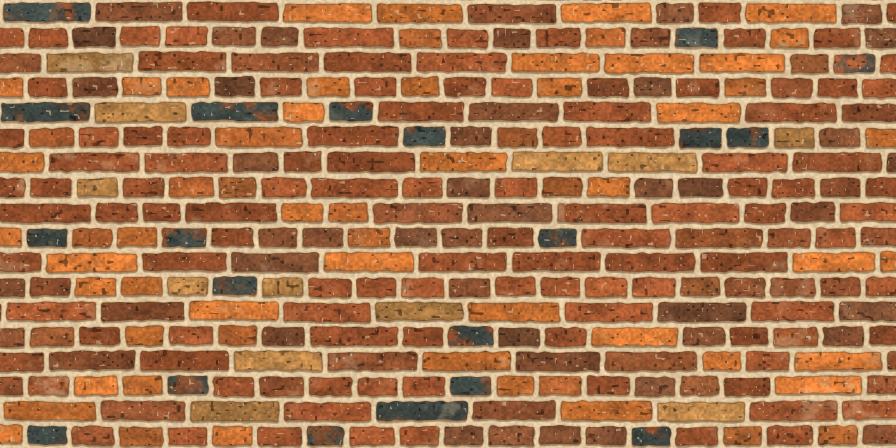
Write a WebGL 1 fragment shader that draws this texture.

```glsl
precision highp float;

uniform vec2 u_resolution;

#define ROWS 18.0
#define STRETCHER 0.2073
#define JOINT 0.0125
#define CORNER 0.006
#define JITTER 0.06
#define ODD_BRICKS 0.09
#define WEAR 1.0

const vec3 RED = vec3(0.60, 0.32, 0.18);
const vec3 BROWN = vec3(0.46, 0.29, 0.19);
const vec3 ORANGE = vec3(0.78, 0.44, 0.20);
const vec3 TAN = vec3(0.69, 0.49, 0.27);
const vec3 SLATE = vec3(0.25, 0.28, 0.26);
const vec3 MORTAR = vec3(0.89, 0.80, 0.65);
const vec3 MORTAR_SHADE = vec3(0.70, 0.58, 0.43);
const vec3 RIM = vec3(0.36, 0.25, 0.16);

float hash(vec2 p) {
  vec3 q = fract(vec3(p.xyx) * 0.1031);
  q += dot(q, q.yzx + 33.33);
  return fract((q.x + q.y) * q.z);
}

float noise(vec2 p) {
  vec2 i = floor(p), f = fract(p);
  f = f * f * (3.0 - 2.0 * f);
  return mix(mix(hash(i), hash(i + vec2(1.0, 0.0)), f.x),
             mix(hash(i + vec2(0.0, 1.0)), hash(i + 1.0), f.x), f.y);
}

float fbm(vec2 p) {
  float sum = 0.0, amp = 0.5;
  for (int i = 0; i < 4; i++) {
    sum += amp * noise(p);
    p = p * 2.03 + 17.0;
    amp *= 0.5;
  }
  return sum / 0.9375;
}

float roundBox(vec2 p, vec2 halfSize) {
  vec2 d = abs(p) - halfSize + CORNER;
  return length(max(d, 0.0)) + min(max(d.x, d.y), 0.0) - CORNER;
}

// Position of an upright joint, in stretcher lengths
float jointAt(float k, float row) {
  return k + JITTER * (hash(vec2(k * 2.0 + 50.0, row + 7.0)) - 0.5);
}

vec3 brickTint(vec2 id, vec2 p, float isHeader) {
  float pick = hash(id + 31.0);
  vec3 tint = mix(RED, BROWN, smoothstep(0.35, 1.0, hash(id + 83.0)));
  tint = mix(tint, ORANGE, smoothstep(0.66, 0.84, pick - 0.06 * isHeader));
  if (pick < 0.04) tint = TAN;
  else if (pick < 0.11) tint = mix(tint, SLATE, smoothstep(0.25, 0.5, fbm(p * 22.0)));
  return tint * (0.9 + 0.22 * hash(id + 57.0));
}

void main() {
  vec2 p = gl_FragCoord.xy / u_resolution.y;
  float px = 1.0 / u_resolution.y;

  // Sagging courses and ragged edges
  vec2 w = p;
  w.y += 0.006 * (noise(vec2(p.x * 2.5, p.y * 4.0)) - 0.5);
  w += 0.0045 * WEAR * (vec2(noise(p * 60.0), noise(p * 60.0 + 90.0)) - 0.5);

  // Courses alternate between stretchers and headers, counted from the top
  float y = (1.0 - w.y) * ROWS;
  float row = floor(y);
  float headerRow = mod(row, 2.0);
  float x = w.x / STRETCHER - mix(0.25 * mod(row, 4.0), 0.28, headerRow);
  x -= 0.08 * (hash(vec2(row, 3.0)) - 0.5);

  // Find the brick between two uneven joints
  float k = floor(x);
  k += step(jointAt(k + 1.0, row), x) - step(x, jointAt(k, row));
  float left = jointAt(k, row), right = jointAt(k + 1.0, row);
  float splitChance = mix(ODD_BRICKS, 1.0 - ODD_BRICKS, headerRow);
  float isHeader = step(hash(vec2(k + 20.0, row + 40.0)), splitChance);
  float middle = jointAt(k + 0.5, row);
  float side = isHeader * step(middle, x);
  if (isHeader > 0.5) {
    if (side > 0.5) left = middle;
    else right = middle;
  }
  vec2 id = vec2(2.0 * k + side + 40.0, row);

  // Distance to the brick, with a little variation in height
  vec2 q = vec2((x - 0.5 * (left + right)) * STRETCHER, (row + 0.5 - y) / ROWS);
  q.y += 0.003 * (hash(id + 11.0) - 0.5);
  vec2 halfSize = 0.5 * (vec2((right - left) * STRETCHER, 1.0 / ROWS) - JOINT);
  halfSize.y -= 0.0015 * hash(id + 5.0);
  float d = roundBox(q, halfSize);
  float brick = 1.0 - smoothstep(-0.7 * px, 0.7 * px, d);

  // Brick face: mottling, grain, pits and mortar flecks
  float grain = noise(p * 190.0);
  float mottle = fbm(p * vec2(28.0, 45.0) + id * 3.7);
  vec3 face = brickTint(id, p, isHeader);
  face *= 1.0 + WEAR * (0.45 * (mottle - 0.5) + 0.26 * (grain - 0.5));
  face *= 1.0 - 0.4 * WEAR * smoothstep(0.78, 0.92, noise(p * vec2(95.0, 130.0) + 41.0));
  float dust = smoothstep(0.62, 0.8, fbm(p * 20.0 + 9.0)) * hash(id + 71.0);
  float fleck = smoothstep(0.86, 0.96, noise(p * 125.0 + 13.0));
  face = mix(face, MORTAR, WEAR * (0.35 * dust + 0.5 * fleck));
  face = mix(face, RIM, 0.45 * smoothstep(-0.004, 0.0, d));

  // Mortar: sandy, shaded beside and beneath each brick
  float under = 1.0 - smoothstep(-0.001, 0.003, roundBox(q + vec2(0.0, 0.0035), halfSize));
  float beside = 1.0 - smoothstep(0.0, 0.0045, d);
  vec3 bed = mix(MORTAR, MORTAR_SHADE, 0.4 * beside + 0.35 * fbm(p * 35.0));
  bed *= 1.04 + 0.16 * (grain - 0.5);
  bed = mix(bed, RIM, 0.45 * under);

  gl_FragColor = vec4(clamp(mix(bed, face, brick), 0.0, 1.0), 1.0);
}
```
